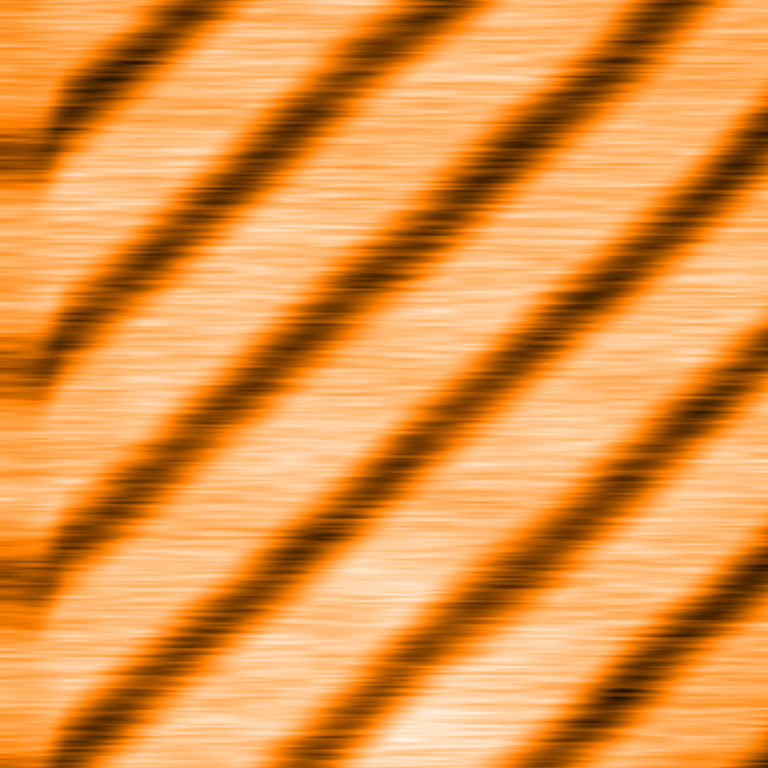
A Shadertoy shader for this pattern:

```glsl
// Soft dark diagonal bands on a pale orange ground, like a scanned height map.
// A periodic height profile is roughened by streaks stretched along scan lines,
// bent flat at the left margin, then coloured by a black-orange-white ramp.

const float PERIOD       = 0.277;   // vertical distance between bands
const float SLOPE        = 0.88;    // rise of a band per unit of x
const float OFFSET       = 0.0625;  // vertical shift of the bands
const float BAND_HALF    = 0.31;    // half width of a band, in periods
const float GROOVE       = 0.23;    // height at a band centre
const float PLATEAU      = 0.755;   // height between bands
const float WOBBLE       = 0.07;    // waviness of the bands, in periods
const float STREAK_DEPTH = 0.25;
const float BLOTCH_DEPTH = 0.10;
const float MARGIN_X     = 0.027;   // x at which the left margin is frozen
const float MARGIN_MID   = 0.52;    // height the margin fades towards
const vec2  STREAK_COARSE = vec2(11.0, 220.0);
const vec2  STREAK_FINE   = vec2(21.0, 350.0);
const vec2  BLOTCH_SCALE  = vec2(9.0, 20.0);

float hash(vec2 p) {
    return fract(sin(dot(p, vec2(127.1, 311.7))) * 43758.5453);
}

float noise(vec2 p) {
    vec2 cell = floor(p);
    vec2 f = fract(p);
    f = f * f * (3.0 - 2.0 * f);
    return mix(mix(hash(cell), hash(cell + vec2(1.0, 0.0)), f.x),
               mix(hash(cell + vec2(0.0, 1.0)), hash(cell + 1.0), f.x), f.y);
}

// Gaussian spot, 1 at its centre
float spot(vec2 p, vec2 centre, float radius) {
    vec2 d = (p - centre) / radius;
    return exp(-dot(d, d));
}

// Periodic grooves: dark at whole phases, level in between
float bands(vec2 p) {
    float x = mix(MARGIN_X, p.x, smoothstep(0.03, 0.09, p.x));
    float phase = (p.y + OFFSET - SLOPE * x) / PERIOD;
    phase += WOBBLE * (noise(p * 7.0 + 31.0) - 0.5);
    float d = abs(fract(phase + 0.5) - 0.5);
    return mix(GROOVE, PLATEAU, smoothstep(0.0, BAND_HALF, d));
}

// Zero-mean noise drawn out along the scan lines
float streaks(vec2 p) {
    float coarse = noise(p * STREAK_COARSE);
    float fine = noise(p * STREAK_FINE + 57.0);
    return mix(coarse, fine, 0.45) - 0.5;
}

// Slow brightness drift across the canvas
float drift(vec2 p) {
    return 0.11 * spot(p, vec2(0.56, 0.03), 0.15)
         - 0.16 * spot(p, vec2(1.02, 0.0), 0.20)
         - 0.09 * spot(p, vec2(0.0, 1.0), 0.22)
         - 0.04 * spot(p, vec2(1.0, 0.95), 0.30);
}

// Black to orange to white
vec3 heatRamp(float h) {
    return clamp(vec3(2.0 * h, h, 2.0 * h - 1.0), 0.0, 1.0);
}

void mainImage(out vec4 fragColor, in vec2 fragCoord) {
    vec2 p = fragCoord / iResolution.xy;

    // Weaker contrast in the left margin
    float margin = 1.0 - smoothstep(0.02, 0.10, p.x);
    float height = bands(p);
    height = mix(height, MARGIN_MID + (height - MARGIN_MID) * 0.62, margin);

    // Surface texture
    height += STREAK_DEPTH * streaks(p);
    height += BLOTCH_DEPTH * (noise(p * BLOTCH_SCALE + 13.0) - 0.5);
    height += drift(p);

    fragColor = vec4(heatRamp(height), 1.0);
}
```
